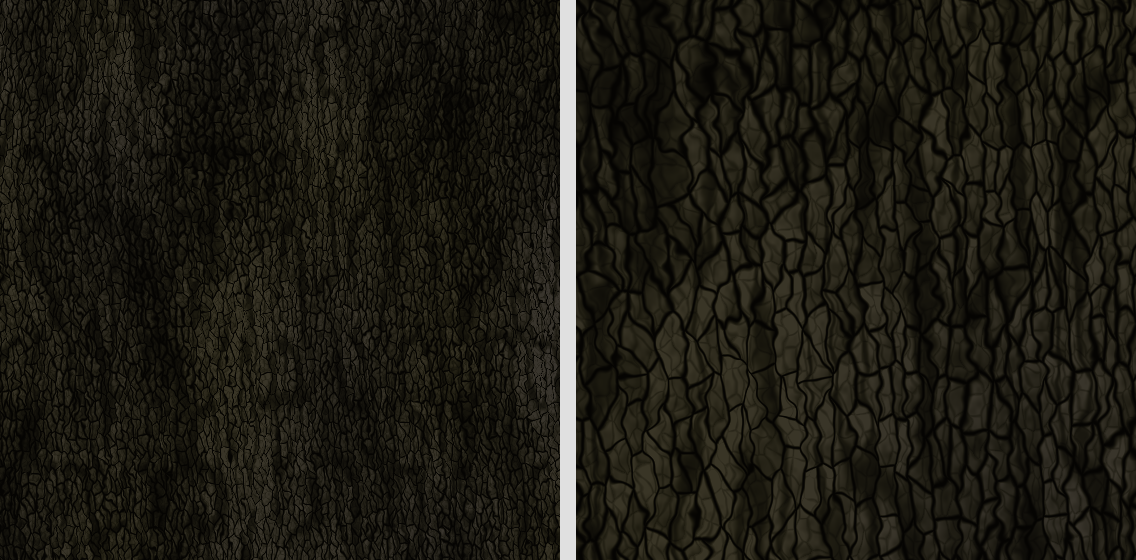
Left: the whole. Right: its middle third, enlarged.
A WebGL 1 fragment shader for this texture:

```glsl
precision highp float;
// Dark, weathered tree bark: small upright plates split by black cracks.
uniform vec2 u_resolution;

const vec3 CRACK_COLOR = vec3(0.018, 0.014, 0.007);
const vec3 BARK_COLOR  = vec3(0.118, 0.109, 0.070);
const vec3 LIGHT_COLOR = vec3(0.225, 0.208, 0.165);
const vec2 PLATE_SCALE = vec2(92.0, 36.0);   // plates across the canvas
const vec2 CHIP_SCALE  = vec2(165.0, 82.0);  // finer splits within plates
const vec2 FURROW_SCALE = vec2(64.0, 9.0);
const vec2 PATCH_SCALE = vec2(7.0, 2.6);
const float CRACK_WIDTH = 0.23;
const float PLATE_TONE = 0.69;
const float PATCH_CONTRAST = 1.1;
const float GRAIN_CONTRAST = 0.42;
const float RELIEF = 0.22;
const float SHADE_CENTER = 0.69;             // shaded upright band
const float SHADE_WIDTH = 0.09;
const float SHADE_DEPTH = 0.17;

float hash(vec2 p) {
  vec3 q = fract(p.xyx * vec3(0.1031, 0.1030, 0.0973));
  q += dot(q, q.yzx + 33.33);
  return fract((q.x + q.y) * q.z);
}

vec2 hash2(vec2 p) {
  return vec2(hash(p), hash(p + vec2(57.3, 113.7)));
}

float noise(vec2 p) {
  vec2 i = floor(p), f = fract(p);
  f = f * f * (3.0 - 2.0 * f);
  return mix(mix(hash(i), hash(i + vec2(1.0, 0.0)), f.x),
             mix(hash(i + vec2(0.0, 1.0)), hash(i + 1.0), f.x), f.y);
}

float fbm(vec2 p) {
  float sum = 0.0, weight = 0.5;
  for (int i = 0; i < 4; i++) {
    sum += weight * noise(p);
    p = p * 2.03 + 17.1;
    weight *= 0.5;
  }
  return sum / 0.9375;
}

// Stretched cells: x = distance to the border, y = cell random, zw = offset from seed.
vec4 plates(vec2 p, vec2 scale) {
  vec2 q = p * scale, cell = floor(q), f = fract(q);
  vec2 nearest = vec2(0.0), nearestCell = vec2(0.0);
  float best = 9.0;
  for (int y = -1; y <= 1; y++) {
    for (int x = -1; x <= 1; x++) {
      vec2 g = vec2(float(x), float(y));
      vec2 r = g + hash2(cell + g) - f;
      if (dot(r, r) < best) {
        best = dot(r, r);
        nearest = r;
        nearestCell = g;
      }
    }
  }
  float edge = 9.0;
  for (int y = -2; y <= 2; y++) {
    for (int x = -2; x <= 2; x++) {
      vec2 g = vec2(float(x), float(y));
      vec2 r = g + hash2(cell + g) - f;
      vec2 across = r - nearest;
      if (dot(across, across) > 0.0001) {
        vec2 n = normalize(across);
        // Undo the stretch so that cracks keep an even width.
        float d = dot(0.5 * (r + nearest), n) * scale.x / length(n * scale);
        edge = min(edge, d);
      }
    }
  }
  return vec4(edge, hash(cell + nearestCell + 71.0), -nearest);
}

void main() {
  vec2 uv = gl_FragCoord.xy / u_resolution;

  // Wavy, slightly leaning growth with ragged plate borders.
  vec2 p = uv + 3.0;
  p.x += 0.045 * (noise(uv * vec2(4.0, 3.0) + 5.0) - 0.5) + 0.04 * uv.y;
  p.x += 0.008 * (noise(uv * vec2(45.0, 32.0)) - 0.5);
  p += 0.005 * (vec2(noise(uv * 130.0), noise(uv * 130.0 + 40.0)) - 0.5);

  // Broad weathering decides tone and how open the cracks are.
  float band = (uv.x - SHADE_CENTER + 0.06 * (noise(uv * 4.0) - 0.5)) / SHADE_WIDTH;
  float patchTone = PATCH_CONTRAST * (fbm(p * PATCH_SCALE) - 0.5)
                  - SHADE_DEPTH * exp(-band * band);
  float openness = clamp(1.0 - 1.3 * patchTone, 0.6, 1.5)
                 * mix(0.65, 1.35, noise(p * vec2(34.0, 18.0)));

  // Cracks, chips and long upright furrows.
  vec4 plate = plates(p, PLATE_SCALE);
  vec4 chip = plates(p + 1.7, CHIP_SCALE);
  float crack = smoothstep(0.01, CRACK_WIDTH * openness, plate.x);
  float split = mix(0.70, 1.0, smoothstep(0.0, 0.22, chip.x));
  float ridge = abs(2.0 * noise(p * FURROW_SCALE) - 1.0);
  float furrow = mix(0.42, 1.0, smoothstep(0.02, 0.30, ridge));

  // Plate surface: random tone, light from the upper left, rough grain.
  float grain = 0.6 * noise(uv * vec2(300.0, 230.0)) + 0.4 * noise(uv * 150.0 + 9.0) - 0.5;
  float relief = dot(plate.zw, vec2(-0.7, 0.7)) + 0.4 * dot(chip.zw, vec2(-0.7, 0.7));
  float tone = PLATE_TONE + patchTone + 0.24 * (plate.y - 0.5) + 0.14 * (chip.y - 0.5);
  tone += GRAIN_CONTRAST * grain + RELIEF * relief;
  tone = clamp(tone * crack * split * furrow, 0.0, 1.0);

  vec3 color = mix(CRACK_COLOR, BARK_COLOR, min(2.0 * tone, 1.0));
  color = mix(color, LIGHT_COLOR, max(2.0 * tone - 1.0, 0.0));
  // Drift between greyer and more olive bark.
  color.b *= mix(0.88, 1.14, noise(uv * vec2(5.0, 3.0) + 21.0));
  gl_FragColor = vec4(color, 1.0);
}
```
